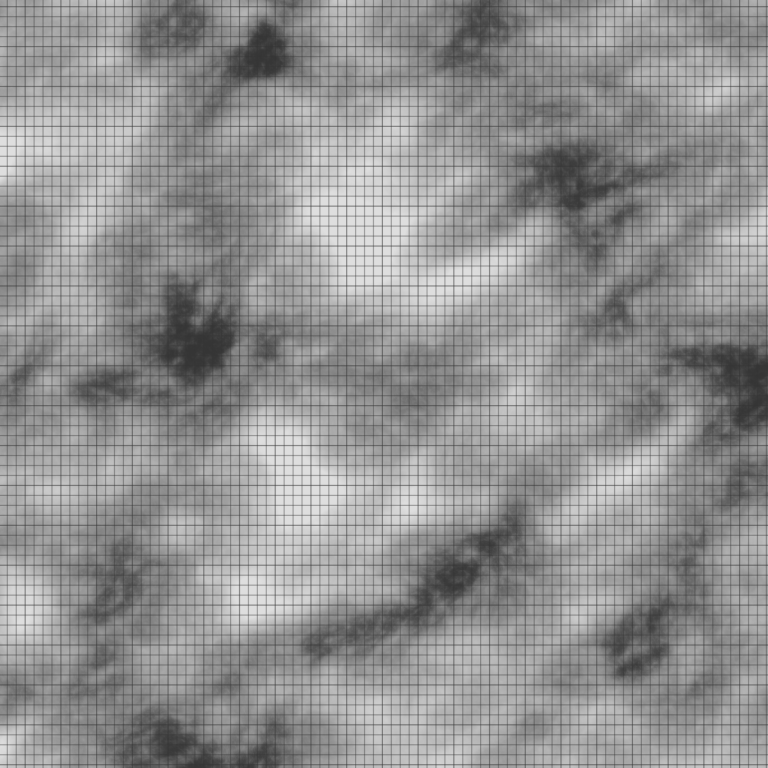
This texture is drawn by a Shadertoy shader. Its source:

```glsl
// Slanted grey clouds under a fine wire grid.
// Stretched gradient noise is summed in octaves, rougher where it is dark,
// then shaded to grey and crossed by thin box-filtered lines.

const float SLANT = 0.56;                    // cloud direction in radians
const vec2  CLOUD_SCALE = vec2(3.7, 6.3);    // cells along and across the slant
const vec2  CLOUD_ORIGIN = vec2(23.6, 14.2);
const int   OCTAVES = 7;
const vec2  LACUNARITY = vec2(2.2, 1.95);    // fine detail is less stretched
const float FIRST_AMPLITUDE = 0.52;
const float GAIN = 0.54;
const float PUFFINESS = 0.55;                // rounded lumps in the finer octaves
const float WARP = 0.10;

const float MEAN_GREY = 0.635;
const float CONTRAST = 0.82;
const float HOLLOW_DEPTH = 0.15;             // extra shade in the darkest patches
const float DARKEST = 0.19;
const float FLOOR_SOFTNESS = 0.05;
const float LIGHTEST = 0.87;

const vec2  GRID_CELLS = vec2(86.0, 77.0);
const vec2  GRID_PHASE = vec2(0.82, 0.33);
const vec2  HEAVY_OFFSET = vec2(2.0, 0.0);   // which of each four lines is heavier
const float LINE_WIDTH = 0.0016;
const float LINE_GREY = 0.20;
const float LINE_ALPHA = 0.37;
const float HEAVY_ALPHA = 0.50;

// Unit gradient from an integer hash of the lattice point
vec2 gradientAt(vec2 cell) {
    uvec2 q = uvec2(ivec2(cell)) * uvec2(1597u, 3571u);
    uint h = (q.x ^ q.y) * 668265u + q.x * 374761u;
    h = (h ^ (h >> 15)) * 739391u;
    h = (h ^ (h >> 13)) * 974711u;
    h ^= h >> 16;
    float angle = float(h & 65535u) / 65536.0 * 6.28319;
    return vec2(cos(angle), sin(angle));
}

float gradientNoise(vec2 p) {
    vec2 i = floor(p);
    vec2 f = p - i;
    vec2 u = f * f * f * (f * (f * 6.0 - 15.0) + 10.0);
    vec2 e = vec2(0.0, 1.0);
    float a = dot(gradientAt(i), f);
    float b = dot(gradientAt(i + e.yx), f - e.yx);
    float c = dot(gradientAt(i + e.xy), f - e.xy);
    float d = dot(gradientAt(i + e.yy), f - e.yy);
    return mix(mix(a, b, u.x), mix(c, d, u.x), u.y);
}

// Octave sum whose detail fades in the light lumps
float cloudHeight(vec2 p) {
    float amplitude = FIRST_AMPLITUDE;
    float height = amplitude * gradientNoise(p);
    for (int i = 1; i < OCTAVES; i++) {
        p = p * LACUNARITY + vec2(17.3, 9.1);
        amplitude *= GAIN;
        float n = gradientNoise(p);
        float puff = 1.6 * (sqrt(n * n + 0.004) - 0.21);
        float roughness = clamp(0.78 - 2.0 * height, 0.4, 1.1);
        if (i == 1) roughness = 1.0;
        height += amplitude * roughness * (n + PUFFINESS * puff);
    }
    return height;
}

float cloudGrey(vec2 uv) {
    float c = cos(SLANT), s = sin(SLANT);
    vec2 along = vec2(c * uv.x + s * uv.y, c * uv.y - s * uv.x);
    vec2 p = along * CLOUD_SCALE + CLOUD_ORIGIN;
    p += WARP * vec2(gradientNoise(p * 1.4 + 31.7), gradientNoise(p * 1.4 + 57.2));
    float height = cloudHeight(p);
    float hollow = 1.0 - smoothstep(-0.38, -0.14, height);
    float grey = MEAN_GREY + CONTRAST * height - HOLLOW_DEPTH * hollow;
    float above = grey - DARKEST;
    grey = DARKEST + 0.5 * (above + sqrt(above * above + FLOOR_SOFTNESS * FLOOR_SOFTNESS));
    return min(grey, LIGHTEST);
}

// Opacity of the vertical (x) and horizontal (y) lines, averaged over a pixel
vec2 gridOpacity(vec2 uv, float pixel) {
    vec2 g = uv * GRID_CELLS - GRID_PHASE;
    vec2 index = floor(g + 0.5);
    vec2 dist = abs(g - index) / GRID_CELLS;
    vec2 cover = (0.5 * (LINE_WIDTH + pixel) - dist) / pixel;
    cover = clamp(cover, 0.0, min(1.0, LINE_WIDTH / pixel));
    vec2 heavy = 1.0 - step(0.5, mod(index - HEAVY_OFFSET, 4.0));
    return cover * mix(vec2(LINE_ALPHA), vec2(HEAVY_ALPHA), heavy);
}

void mainImage(out vec4 fragColor, in vec2 fragCoord) {
    float pixel = 1.0 / iResolution.y;
    vec2 uv = fragCoord * pixel;
    float grey = cloudGrey(uv);
    vec2 lines = gridOpacity(uv, pixel);
    float opacity = 1.0 - (1.0 - lines.x) * (1.0 - lines.y);
    grey = mix(grey, min(grey, LINE_GREY), opacity);
    fragColor = vec4(vec3(grey), 1.0);
}
```
